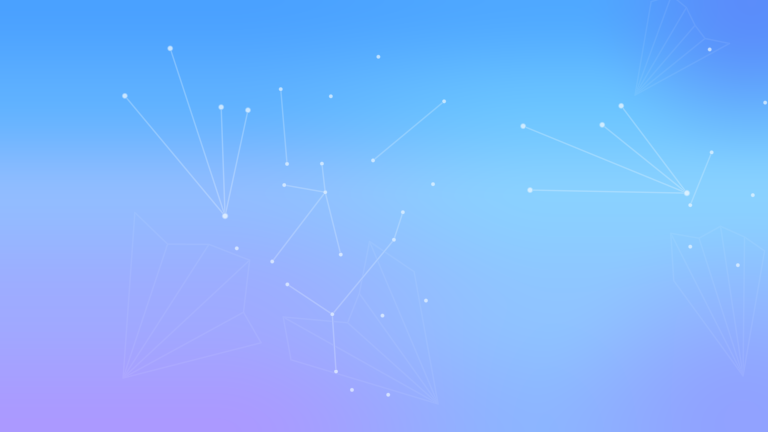
A Shadertoy shader for this background:

```glsl
vec2 hash2(vec2 cell) {
    vec3 q = fract(cell.xyx * vec3(0.1031, 0.1030, 0.0973));
    q += dot(q, q.yzx + 33.33);
    return fract((q.xx + q.yz) * q.zy);
}

float line(vec2 p, vec2 a, vec2 b) {
    vec2 ab = b - a;
    float along = clamp(dot(p - a, ab) / dot(ab, ab), 0.0, 1.0);
    return 1.0 - smoothstep(0.0, 0.0034, length(p - a - ab * along));
}

float dotMark(vec2 p, vec2 center, float radius) {
    return 1.0 - smoothstep(radius * 0.5, radius * 1.4, length(p - center));
}

// Bright ray with a dot at its far end
float ray(vec2 p, vec2 hub, vec2 tip) {
    return max(0.28 * line(p, hub, tip), 0.75 * dotMark(p, tip, 0.006));
}

// Faint rays spread between two angles, joined by a ragged rim
float faintFan(vec2 p, vec2 hub, float fromAngle, float toAngle, float reach) {
    float ink = 0.0;
    vec2 previous = hub;
    for (int i = 0; i < 6; i++) {
        float angle = mix(fromAngle, toAngle, float(i) / 5.0);
        float size = reach * mix(0.65, 1.0, hash2(vec2(float(i), 7.0) + hub).x);
        vec2 tip = hub + size * vec2(cos(angle), sin(angle));
        ink = max(ink, max(line(p, hub, tip), line(p, previous, tip)));
        previous = tip;
    }
    return 0.08 * ink;
}

vec2 nodePosition(vec2 cell) {
    return (cell + 0.15 + 0.7 * hash2(cell)) * 0.12;
}

// Nodes live in a central cluster and along the right side
bool nodeExists(vec2 cell) {
    vec2 c = nodePosition(cell);
    float center = length((c - vec2(0.83, 0.48)) / vec2(0.29, 0.42));
    float right = length((c - vec2(1.68, 0.61)) / vec2(0.11, 0.44));
    return min(center, right) < 1.0 && hash2(cell + 41.0).x < 0.8;
}

float constellation(vec2 p) {
    float ink = 0.0;
    vec2 home = floor(p / 0.12);
    for (int y = -1; y <= 1; y++) {
        for (int x = -1; x <= 1; x++) {
            vec2 cell = home + vec2(x, y);
            if (!nodeExists(cell)) continue;
            vec2 node = nodePosition(cell);
            ink = max(ink, 0.7 * dotMark(p, node, 0.0045));
            vec2 pick = hash2(cell + 17.0);
            vec2 next = cell + (pick.x < 0.4 ? vec2(1, 0) : pick.x < 0.7 ? vec2(0, 1) : vec2(1));
            if (pick.y < 0.75 && nodeExists(next))
                ink = max(ink, 0.25 * line(p, node, nodePosition(next)));
        }
    }
    return ink;
}

// Vertical gradient with five stops
vec3 ramp(float y, vec3 c0, vec3 c1, vec3 c2, vec3 c3, vec3 c4) {
    vec3 color = mix(c0, c1, smoothstep(0.0, 0.32, y));
    color = mix(color, c2, smoothstep(0.28, 0.57, y));
    color = mix(color, c3, smoothstep(0.53, 0.78, y));
    return mix(color, c4, smoothstep(0.72, 1.0, y));
}

void mainImage(out vec4 fragColor, in vec2 fragCoord) {
    vec2 uv = fragCoord / iResolution.xy;
    vec2 p = fragCoord / iResolution.y;

    // Sky: violet to blue on the left, pale cyan on the right
    vec3 left = ramp(uv.y, vec3(0.67, 0.60, 1.0), vec3(0.62, 0.67, 1.0),
        vec3(0.57, 0.74, 1.0), vec3(0.38, 0.70, 1.0), vec3(0.29, 0.63, 1.0));
    vec3 right = ramp(uv.y, vec3(0.55, 0.71, 1.0), vec3(0.56, 0.77, 1.0),
        vec3(0.54, 0.82, 1.0), vec3(0.42, 0.77, 1.0), vec3(0.31, 0.66, 1.0));
    vec3 color = mix(left, right, smoothstep(0.28, 0.72, uv.x));

    // Corner glows
    float indigo = 1.0 - smoothstep(0.0, 0.42, length(p - vec2(1.74, 1.0)));
    color = mix(color, vec3(0.36, 0.54, 0.98), 0.9 * indigo);
    float violet = 1.0 - smoothstep(0.0, 0.5, length(p - vec2(1.72, 0.02)));
    color = mix(color, vec3(0.57, 0.62, 1.0), 0.85 * violet);

    // Faint meshes
    float ink = faintFan(p, vec2(0.285, 0.125), 0.25, 1.5, 0.45);
    ink = max(ink, faintFan(p, vec2(1.014, 0.065), 1.75, 2.85, 0.43));
    ink = max(ink, faintFan(p, vec2(1.72, 0.13), 1.4, 2.2, 0.4));
    ink = max(ink, faintFan(p, vec2(1.47, 0.78), 0.5, 1.4, 0.25));

    ink = max(ink, constellation(p));

    // Two large bright fans
    vec2 hubA = vec2(0.521, 0.500);
    ink = max(ink, ray(p, hubA, vec2(0.394, 0.888)));
    ink = max(ink, ray(p, hubA, vec2(0.289, 0.778)));
    ink = max(ink, ray(p, hubA, vec2(0.512, 0.752)));
    ink = max(ink, ray(p, hubA, vec2(0.574, 0.745)));
    vec2 hubB = vec2(1.590, 0.553);
    ink = max(ink, ray(p, hubB, vec2(1.211, 0.708)));
    ink = max(ink, ray(p, hubB, vec2(1.227, 0.560)));
    ink = max(ink, ray(p, hubB, vec2(1.394, 0.711)));
    ink = max(ink, ray(p, hubB, vec2(1.438, 0.755)));
    ink = max(ink, 0.8 * max(dotMark(p, hubA, 0.0065), dotMark(p, hubB, 0.0065)));

    fragColor = vec4(mix(color, vec3(0.93, 0.97, 1.0), ink), 1.0);
}
```
